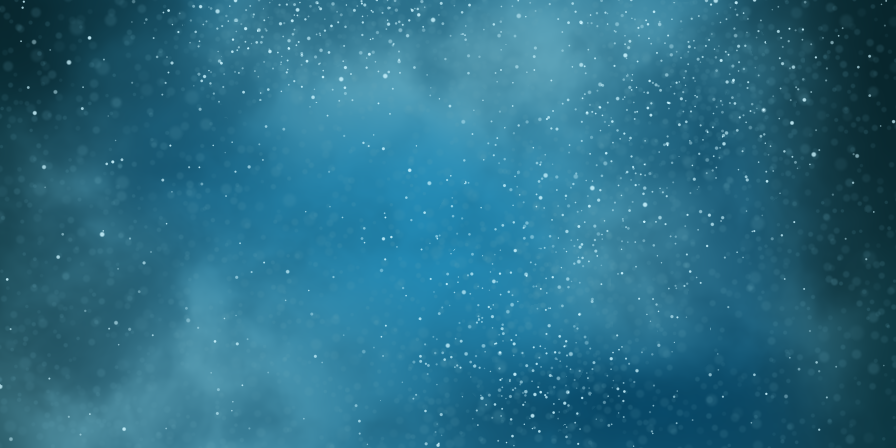
Write a WebGL 1 fragment shader that draws this background.

```glsl
precision highp float;
// Misty teal-blue backdrop with drifting clusters of glowing dust and soft bokeh.

uniform vec2 u_resolution;

const vec3 DEEP_TEAL = vec3(0.035, 0.19, 0.225);
const vec3 SEA_BLUE = vec3(0.115, 0.41, 0.53);
const vec3 CORE_BLUE = vec3(0.12, 0.53, 0.70);
const vec3 NIGHT_BLUE = vec3(0.01, 0.27, 0.40);
const vec3 MIST = vec3(0.40, 0.65, 0.72);
const vec3 DUST = vec3(0.80, 0.96, 1.0);

// Sine-free hashes
float hash1(vec2 p) {
  vec3 q = fract(vec3(p.xyx) * 0.1031);
  q += dot(q, q.yzx + 33.33);
  return fract((q.x + q.y) * q.z);
}

vec2 hash2(vec2 p) {
  return vec2(hash1(p + 17.3), hash1(p + 71.9));
}

float noise(vec2 p) {
  vec2 i = floor(p);
  vec2 f = fract(p);
  f = f * f * (3.0 - 2.0 * f);
  float low = mix(hash1(i), hash1(i + vec2(1.0, 0.0)), f.x);
  float high = mix(hash1(i + vec2(0.0, 1.0)), hash1(i + 1.0), f.x);
  return mix(low, high, f.y);
}

mat2 rotation(float angle) {
  float c = cos(angle);
  float s = sin(angle);
  return mat2(c, s, -s, c);
}

float fbm(vec2 p) {
  float sum = 0.0;
  float gain = 0.5;
  for (int i = 0; i < 5; i++) {
    sum += gain * noise(p);
    p = rotation(0.6) * p * 2.03 + 11.7;
    gain *= 0.5;
  }
  return sum;
}

// Soft elliptical falloff, 1 at the centre
float blob(vec2 p, vec2 centre, vec2 radius) {
  vec2 d = (p - centre) / radius;
  return exp(-dot(d, d));
}

// One jittered disc per cell, kept with the given probability
float discs(vec2 p, float scale, float seed, float density, vec2 radii, float softness) {
  vec2 g = rotation(seed) * p * scale + seed * 19.0;
  vec2 cell = floor(g);
  float pick = hash1(cell + seed * 7.0);
  vec2 rnd = hash2(cell + seed * 3.0);
  float radius = mix(radii.x, radii.y, rnd.x * rnd.x);
  vec2 centre = mix(vec2(radii.y), vec2(1.0 - radii.y), hash2(cell + seed));
  float edge = max(radius * softness, 0.7 * scale / u_resolution.y);
  float disc = 1.0 - smoothstep(radius - edge, radius + edge, length(fract(g) - centre));
  return disc * step(pick, density) * mix(0.35, 1.0, rnd.y);
}

// Where the dust gathers
float dustDensity(vec2 p) {
  float d = 0.9 * blob(p, vec2(0.64, 0.93), vec2(0.22, 0.12));
  d += 0.45 * blob(p, vec2(0.95, 1.0), vec2(0.30, 0.14));
  d += 0.85 * blob(p, vec2(1.54, 0.84), vec2(0.24, 0.24));
  d += 0.45 * blob(p, vec2(1.30, 0.55), vec2(0.20, 0.24));
  d += 0.75 * blob(p, vec2(1.18, 0.20), vec2(0.24, 0.22));
  return min(d, 1.0);
}

vec3 backdrop(vec2 p) {
  vec2 warp = vec2(fbm(p * 3.0), fbm(p * 3.0 + 40.0)) - 0.48;
  vec2 q = p + 0.16 * warp;
  float cloud = smoothstep(0.22, 0.72, fbm(q * 4.0 + 5.0));

  // Dark sides around a bright blue core
  float sides = smoothstep(-0.08, 0.48, q.x) * (1.0 - smoothstep(1.45, 2.0, q.x));
  vec3 color = mix(DEEP_TEAL, SEA_BLUE, sides);
  color = mix(color, CORE_BLUE, 0.9 * blob(q, vec2(1.0, 0.52), vec2(0.46, 0.40)));
  color = mix(color, NIGHT_BLUE, 0.8 * blob(q, vec2(1.42, 0.08), vec2(0.38, 0.20)));
  color = mix(color, NIGHT_BLUE, 0.75 * blob(q, vec2(1.62, 0.42), vec2(0.16, 0.36)));
  color = mix(color, NIGHT_BLUE, 0.35 * blob(q, vec2(0.42, 0.62), vec2(0.22, 0.18)));

  // Mist banks
  float mist = 0.85 * blob(q, vec2(0.36, 0.10), vec2(0.42, 0.30));
  mist += 0.85 * blob(q, vec2(1.06, 0.88), vec2(0.36, 0.20));
  mist += 0.45 * blob(q, vec2(0.62, 0.92), vec2(0.22, 0.14));
  mist += 0.60 * blob(q, vec2(1.42, 0.46), vec2(0.20, 0.20));
  mist += 0.40 * blob(q, vec2(0.20, 0.60), vec2(0.20, 0.22));
  mist += 0.30 * blob(q, vec2(1.82, 0.46), vec2(0.18, 0.50));
  mist += 0.30 * blob(q, vec2(1.50, 0.88), vec2(0.30, 0.20));
  color = mix(color, MIST, min(mist * mix(0.45, 1.05, cloud), 0.9));

  float corner = blob(q, vec2(0.0, 1.0), vec2(0.36, 0.24)) + blob(q, vec2(2.0, 0.95), vec2(0.22, 0.5));
  return mix(color, DEEP_TEAL * 0.75, 0.7 * min(corner, 1.0)) * mix(0.91, 1.06, cloud);
}

void main() {
  vec2 uv = gl_FragCoord.xy / u_resolution;
  vec2 p = uv * vec2(2.0, 1.0);
  float density = dustDensity(p);
  vec3 color = backdrop(p);

  // Out-of-focus bokeh, then sharp dust, over several rotated grids
  float bokeh = 0.0;
  float dust = 0.0;
  for (int i = 0; i < 4; i++) {
    float k = float(i);
    bokeh += discs(p, 20.0 + 6.0 * k, 0.5 + k, 0.28 + 0.3 * density, vec2(0.14, 0.32), 0.45);
    dust += discs(p, 36.0 + 5.0 * k, 5.3 + k, 0.015 + 0.32 * density, vec2(0.07, 0.18), 0.5);
  }
  color = mix(color, MIST, min(0.17 * bokeh, 0.5));
  color = mix(color, DUST, min(0.9 * dust, 0.95));
  gl_FragColor = vec4(color, 1.0);
}
```
